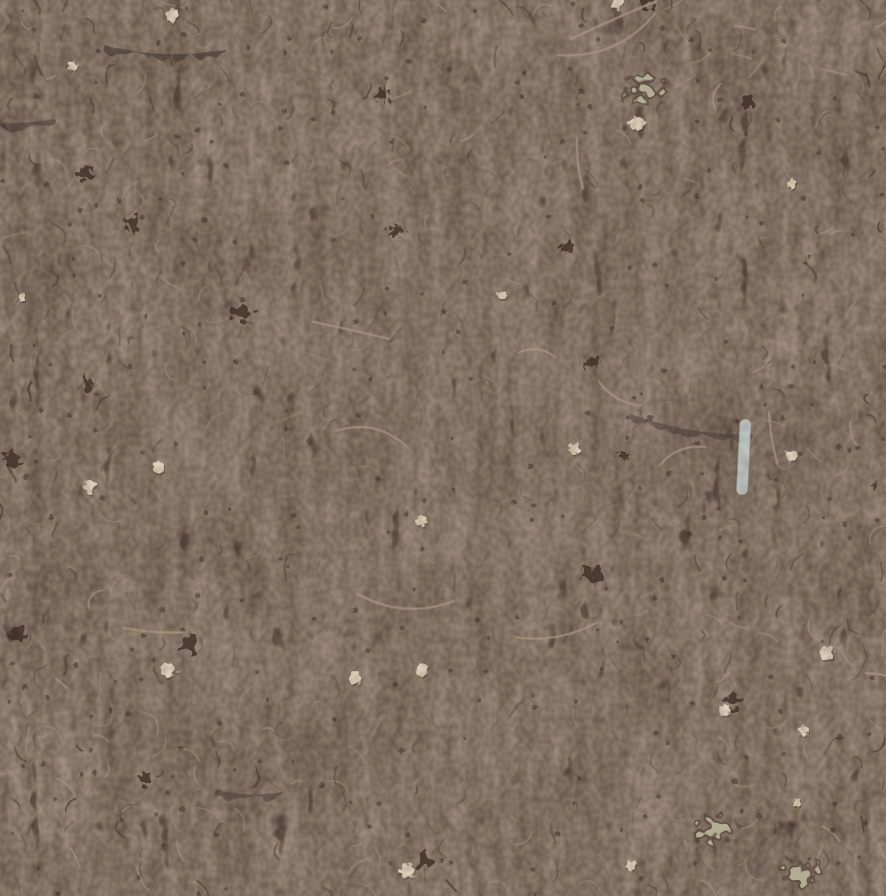
Reproduce this texture procedurally as a WebGL 2 fragment shader.

```glsl
#version 300 es
precision highp float;
precision highp int;
// Weathered brown earth with upright streaks, fibres, straw, pebbles and dark debris.

uniform vec2 u_resolution;
out vec4 fragColor;

const vec3 EARTH = vec3(0.507, 0.437, 0.387);
const vec3 TONE_TINT = vec3(1.0, 0.98, 0.96);
const vec3 DARK = vec3(0.24, 0.18, 0.145);
const vec3 TWIG = vec3(0.25, 0.205, 0.19);
const vec3 STRAW = vec3(0.66, 0.585, 0.51);
const vec3 PEBBLE = vec3(0.82, 0.76, 0.68);
const vec3 LICHEN = vec3(0.70, 0.68, 0.58);
const vec3 CHIP = vec3(0.72, 0.75, 0.74);
const vec2 CHIP_POSITION = vec2(0.83, 0.49);
const float EDGE = 0.0012;
const float STREAK_CONTRAST = 0.026;
const float GRAIN_CONTRAST = 0.085;
const int STRAWS = 13;
const int TWIGS = 4;
const int LICHENS = 3;

vec3 hash3(vec2 cell, float seed) {
    uvec3 v = uvec3(ivec3(vec3(cell, seed)) + 4096);
    v = v * 1664525u + 1013904223u;
    v.x += v.y * v.z; v.y += v.z * v.x; v.z += v.x * v.y;
    v ^= v >> 16u;
    v.x += v.y * v.z; v.y += v.z * v.x; v.z += v.x * v.y;
    return vec3(v >> 8u) / float(0xffffffu);
}

float corner(vec2 cell, vec2 offset) {
    float angle = 6.2832 * hash3(cell, 0.0).x;
    return dot(vec2(cos(angle), sin(angle)), offset);
}

// Gradient noise, roughly -0.7 to 0.7
float noise(vec2 p) {
    vec2 i = floor(p), f = p - i;
    vec2 w = f * f * f * (f * (f * 6.0 - 15.0) + 10.0);
    vec2 x = vec2(1.0, 0.0), y = vec2(0.0, 1.0);
    return mix(mix(corner(i, f), corner(i + x, f - x), w.x),
               mix(corner(i + y, f - y), corner(i + 1.0, f - 1.0), w.x), w.y);
}

// Coverage of a curved line centred on the origin
float stroke(vec2 d, float angle, float halfLength, float halfWidth, float bend) {
    float c = cos(angle), s = sin(angle);
    vec2 local = vec2(c * d.x + s * d.y, c * d.y - s * d.x);
    local.y -= bend * local.x * local.x / halfLength;
    float dist = length(vec2(max(abs(local.x) - halfLength, 0.0), local.y));
    return 1.0 - smoothstep(halfWidth - EDGE, halfWidth + EDGE, dist);
}

// Short fibres, one per cell, turned around the upright by up to spread
float fibres(vec2 p, float cells, float halfLength, float spread, float seed) {
    vec2 home = floor(p * cells);
    float cover = 0.0;
    for (int k = 0; k < 9; k++) {
        vec2 cell = home + vec2(k % 3 - 1, k / 3 - 1);
        vec3 a = hash3(cell, seed), b = hash3(cell, seed + 1.0);
        float angle = 1.5708 + spread * (2.0 * a.z - 1.0);
        float size = halfLength * mix(0.4, 1.2, b.x);
        float mark = stroke(p - (cell + a.xy) / cells, angle, size, 0.0011, b.z - 0.5);
        cover = max(cover, mark * b.y * b.y);
    }
    return cover;
}

// Ragged lumps in a random share of the cells
float lumps(vec2 p, float cells, float share, float radius, float ragged, float seed) {
    vec2 home = floor(p * cells);
    float cover = 0.0;
    for (int k = 0; k < 9; k++) {
        vec2 cell = home + vec2(k % 3 - 1, k / 3 - 1);
        vec3 a = hash3(cell, seed), b = hash3(cell, seed + 1.0);
        if (a.z > share) continue;
        vec2 d = p - (cell + a.xy) / cells;
        float r = radius * mix(0.65, 1.2, b.x);
        float outline = r * (1.0 + ragged * noise(1.3 * d / r + 50.0 * b.yz));
        float dist = length(d * vec2(mix(0.8, 1.25, b.y), 1.0)) - outline;
        cover = max(cover, 1.0 - smoothstep(-EDGE, EDGE, dist));
    }
    return cover;
}

void main() {
    vec2 p = gl_FragCoord.xy / u_resolution.y;
    vec2 ruffle = vec2(noise(p * 70.0), noise(p * 70.0 + 31.7));
    vec2 q = p + 0.004 * ruffle + vec2(0.008 * noise(p * 6.0), 0.0);
    float rim = max(abs(p.x - 0.5), 0.9 * abs(p.y - 0.5));
    float litter = smoothstep(0.15, 0.55, rim + 0.35 * noise(p * 5.0 + 8.0));

    // Streaked, mottled and grainy ground
    float tone = STREAK_CONTRAST * tanh(4.0 * noise(q * vec2(38.0, 5.0)));
    tone += 0.06 * noise(q * vec2(85.0, 16.0) + 17.0) + 0.05 * noise(p * 9.0);
    tone += mix(0.05, 0.09, litter) * noise(q * vec2(75.0, 48.0) + 5.0);
    tone += GRAIN_CONTRAST * noise(p * vec2(165.0, 135.0));
    vec3 colour = EARTH + tone * TONE_TINT;

    // Fibres, upright cracks and specks
    colour = mix(colour, STRAW, mix(0.35, 0.75, litter) * fibres(p, 27.0, 0.012, 1.4, 10.0));
    colour = mix(colour, DARK, mix(0.3, 0.7, litter) * fibres(q, 30.0, 0.010, 0.8, 20.0));
    float crack = noise(q * vec2(62.0, 19.0) + 43.0) + 0.35 * noise(p * 8.0 + 3.0);
    colour = mix(colour, DARK, 0.6 * smoothstep(0.38, 0.65, crack + 0.25 * ruffle.x));
    colour = mix(colour, DARK, 0.55 * lumps(p, 38.0, 0.2, 0.0026, 0.8, 30.0));
    colour = mix(colour, DARK, 0.8 * lumps(q, 9.0, 0.14, 0.008, 1.4, 40.0));

    // Smudged dark twigs
    for (int i = 0; i < TWIGS; i++) {
        vec3 a = hash3(vec2(i, 3), 50.0), b = hash3(vec2(i, 4), 50.0);
        float thick = 0.003 + 0.005 * ruffle.y;
        float mark = stroke(q - a.xy, 0.4 * (a.z - 0.5), mix(0.03, 0.07, b.x), thick, 0.1);
        colour = mix(colour, TWIG, mix(0.35, 0.75, b.y) * mark);
    }

    // Loose straw, mostly lying flat
    for (int i = 0; i < STRAWS; i++) {
        vec3 a = hash3(vec2(i, 5), 60.0), b = hash3(vec2(i, 6), 60.0);
        float angle = b.x < 0.75 ? 1.1 * (a.z - 0.5) : 1.3 + 0.6 * a.z;
        float mark = stroke(p - a.xy, angle, mix(0.02, 0.06, b.y), 0.0013, 0.6 * (b.z - 0.5));
        colour = mix(colour, STRAW, 0.75 * mark);
    }

    // Crumbled lichen
    for (int i = 0; i < LICHENS; i++) {
        vec2 d = p - hash3(vec2(i, 7), 70.0).xy;
        float patchy = noise(p * 110.0) + 0.5 - length(d * vec2(0.8, 1.2)) / 0.025;
        colour = mix(colour, DARK, 0.5 * smoothstep(-0.3, 0.0, patchy));
        colour = mix(colour, LICHEN, smoothstep(0.0, 0.25, patchy));
    }

    // Pebbles with a faint shadow, and one pale chip
    colour = mix(colour, DARK, 0.4 * lumps(p + vec2(-0.001, 0.002), 8.0, 0.34, 0.0065, 0.7, 80.0));
    float pebble = lumps(p, 8.0, 0.34, 0.0065, 0.7, 80.0);
    colour = mix(colour, PEBBLE + 0.12 * noise(p * 140.0), pebble);
    float chip = stroke(p - CHIP_POSITION, 1.52, 0.036, 0.0062, 0.0);
    colour = mix(colour, CHIP + 0.1 * noise(p * 80.0), 0.95 * chip);

    fragColor = vec4(clamp(colour, 0.0, 1.0), 1.0);
}
```
